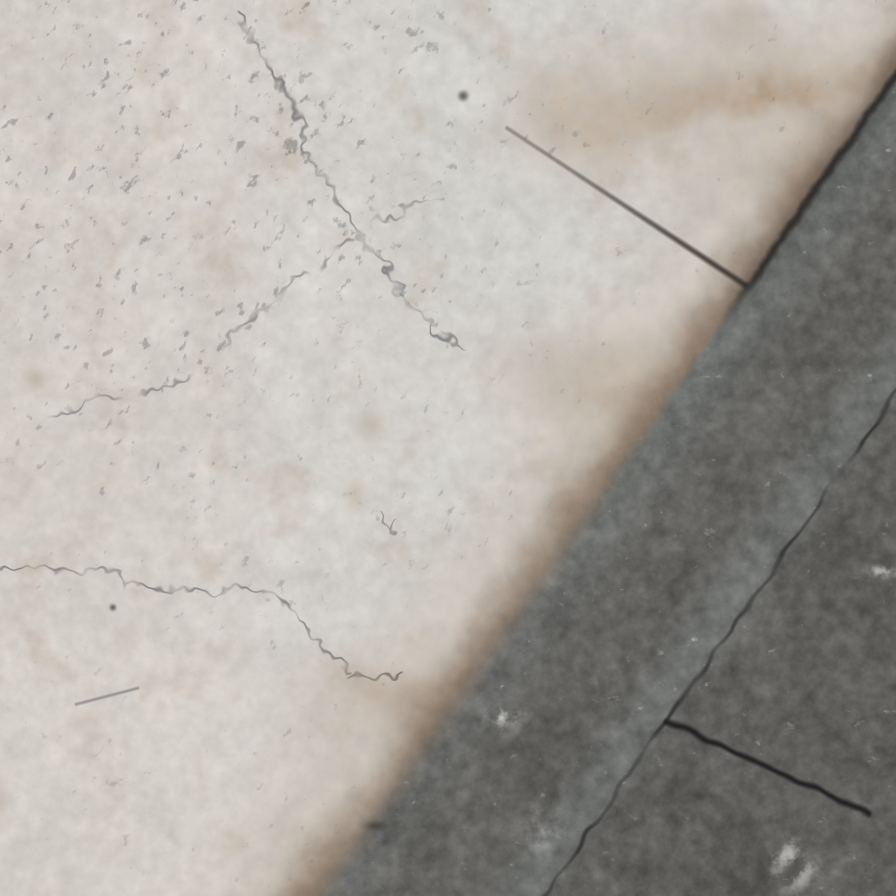
This texture is drawn by a WebGL 1 fragment shader. Its source:

```glsl
precision highp float;
// Weathered pale stone slab with fine cracks, meeting grey paving along a rust-stained diagonal edge.
uniform vec2 u_resolution;

vec2 gradient(vec2 cell) {
  vec3 h = fract(cell.xyx * vec3(0.1031, 0.1030, 0.0973));
  h += dot(h, h.yzx + 33.33);
  return fract((h.xx + h.yz) * h.zy) * 2.0 - 1.0;
}

float noise(vec2 p) {
  vec2 i = floor(p), f = fract(p), e = vec2(1.0, 0.0);
  vec2 u = f * f * f * (f * (f * 6.0 - 15.0) + 10.0);
  float low = mix(dot(gradient(i), f), dot(gradient(i + e), f - e), u.x);
  float high = mix(dot(gradient(i + e.yx), f - e.yx), dot(gradient(i + 1.0), f - 1.0), u.x);
  return mix(low, high, u.y);
}

float fbm(vec2 p) {
  float sum = 0.0, amp = 0.6;
  for (int i = 0; i < 4; i++) {
    sum += amp * noise(p);
    p = mat2(1.6, 1.2, -1.2, 1.6) * p + 7.3;
    amp *= 0.55;
  }
  return sum;
}

float segment(vec2 p, vec2 a, vec2 b) {
  vec2 ab = b - a;
  return length(p - a - ab * clamp(dot(p - a, ab) / dot(ab, ab), 0.0, 1.0));
}

float path(vec2 p, vec2 a, vec2 b, vec2 c, vec2 d, vec2 e) {
  return min(min(segment(p, a, b), segment(p, b, c)), min(segment(p, c, d), segment(p, d, e)));
}

float line(float dist, float width) {
  return 1.0 - smoothstep(0.0, width, dist);
}

float blob(vec2 p, vec2 center, vec2 radius) {
  vec2 q = (p - center) / radius;
  return exp(-dot(q, q));
}

float cracks(vec2 p) {
  vec2 q = p + 0.018 * vec2(noise(p * 32.0), noise(p * 32.0 + 19.0));
  q += 0.012 * vec2(noise(p * 90.0 + 5.0), noise(p * 90.0 + 41.0));
  float fall = path(q, vec2(0.267, 0.985), vec2(0.326, 0.883), vec2(0.345, 0.824), vec2(0.397, 0.746), vec2(0.456, 0.661));
  fall = min(fall, segment(q, vec2(0.456, 0.661), vec2(0.52, 0.603)));
  float low = path(q, vec2(0.0, 0.364), vec2(0.11, 0.366), vec2(0.17, 0.343), vec2(0.3, 0.338), vec2(0.39, 0.247));
  low = min(low, segment(q, vec2(0.39, 0.24), vec2(0.456, 0.247)));
  float branch = path(q, vec2(0.04, 0.534), vec2(0.24, 0.583), vec2(0.26, 0.63), vec2(0.397, 0.74), vec2(0.49, 0.78));
  float nick = min(segment(q, vec2(0.425, 0.42), vec2(0.437, 0.408)), segment(q, vec2(0.437, 0.408), vec2(0.448, 0.418)));
  nick = min(nick, segment(p, vec2(0.085, 0.214), vec2(0.154, 0.232)));
  float wear = smoothstep(-0.3, 0.25, noise(p * 38.0 + 3.0));
  float strong = max(line(fall, 0.0042), line(low, 0.004));
  return max(strong * (0.3 + 0.6 * wear), max(line(branch, 0.004) * wear * 0.75, line(nick, 0.003) * 0.7));
}

vec3 paleStone(vec2 p, float d) {
  float cloud = fbm(p * 7.0), grain = fbm(p * 60.0);
  vec3 col = mix(vec3(0.825, 0.803, 0.778), vec3(0.822, 0.816, 0.798), smoothstep(0.1, 0.6, p.x));
  col += 0.05 * cloud + 0.07 * grain + 0.06 * fbm(p * 24.0 + 50.0);
  col -= vec3(0.03, 0.045, 0.06) * smoothstep(0.05, 0.4, fbm(p * 14.0 + 8.0));
  // Scattered pits, denser toward the upper left
  float dense = smoothstep(0.2, 0.8, p.y) * smoothstep(0.75, 0.3, p.x);
  vec2 tilted = mat2(0.8, 0.6, -0.6, 0.8) * p;
  float pits = smoothstep(0.25, 0.48, fbm(tilted * vec2(85.0, 55.0) + 31.0) + 0.1 * dense + 0.3 * fbm(p * 11.0));
  col -= vec3(0.17, 0.165, 0.15) * pits * (0.5 + 0.5 * dense);
  col = mix(col, vec3(0.45, 0.44, 0.45), cracks(p) * 0.85);
  // Ochre marks and dark specks
  float ochre = blob(p, vec2(0.414, 0.525), vec2(0.016)) + blob(p, vec2(0.397, 0.447), vec2(0.011, 0.018)) + blob(p, vec2(0.04, 0.577), vec2(0.012));
  col -= vec3(0.09, 0.11, 0.14) * ochre * (0.7 + grain);
  float speck = max(line(length(p - vec2(0.126, 0.322)), 0.006), line(length(p - vec2(0.517, 0.893)), 0.009));
  col = mix(col, vec3(0.3), speck * 0.8);
  // Rust stains: broad patches with a tide line, then the band beside the edge
  vec2 w = p + 0.05 * vec2(fbm(p * 8.0 + 2.0), fbm(p * 8.0 + 12.0));
  float shore = 0.825 + 0.055 * smoothstep(0.69, 0.78, w.x);
  float tide = blob(w, vec2(0.82, 0.875), vec2(0.13, 0.07)) * smoothstep(-0.02, 0.012, w.y - shore);
  float rust = 0.7 * tide + 0.3 * blob(w, vec2(0.8, 0.86), vec2(0.15, 0.09)) + 0.5 * blob(w, vec2(0.64, 0.87), vec2(0.07, 0.06));
  rust += 0.4 * blob(w, vec2(0.65, 0.575), vec2(0.1, 0.07)) + 0.35 * blob(w, vec2(0.42, 0.23), vec2(0.08, 0.035));
  rust += 0.35 * blob(w, vec2(0.81, 0.99), vec2(0.04)) + 0.35 * smoothstep(-0.17, -0.02, d);
  col -= vec3(0.10, 0.16, 0.21) * rust * (1.0 + 0.8 * grain);
  float band = smoothstep(-0.062, 0.002, d + 0.035 * fbm(p * 11.0));
  col = mix(col, vec3(0.5, 0.425, 0.36) + 0.08 * grain, band * 0.85);
  // Joint across the slab, darkening toward the edge
  float along = smoothstep(0.566, 0.833, p.x);
  float joint = line(segment(p, vec2(0.566, 0.857), vec2(0.833, 0.681)), 0.004 + 0.002 * along);
  return mix(col, vec3(0.24, 0.21, 0.2), joint * (0.4 + 0.5 * along));
}

vec3 darkPaving(vec2 p, float d, float t) {
  float grain = fbm(p * 58.0 + 17.0);
  vec3 col = vec3(0.388, 0.382, 0.372) + 0.09 * fbm(p * 9.0 + 4.0) + 0.14 * grain + 0.08 * fbm(p * 24.0);
  float bluish = smoothstep(0.085, 0.01, d) * (0.5 + 0.5 * smoothstep(0.2, 0.8, t)) + 0.9 * exp(-pow((d - 0.182) / 0.027, 2.0));
  col += vec3(0.045, 0.063, 0.063) * bluish - 0.015 * smoothstep(0.2, 0.21, d);
  // Light mineral flecks and worn patches
  col += 0.16 * smoothstep(0.25, 0.5, fbm(p * vec2(55.0, 75.0) + 60.0));
  float worn = blob(p, vec2(0.56, 0.2), vec2(0.022, 0.015)) + blob(p, vec2(0.885, 0.035), vec2(0.025, 0.03));
  worn += blob(p, vec2(0.985, 0.362), vec2(0.022, 0.007)) + 0.6 * blob(p, vec2(0.605, 0.075), vec2(0.025));
  col += 0.4 * worn * smoothstep(-0.2, 0.35, fbm(p * 45.0 + 9.0));
  // Broken joint parallel to the edge, then the crossing joint
  float parallel = line(abs(d - 0.204 + 0.008 * noise(p * 35.0)), 0.0045);
  col = mix(col, vec3(0.2), parallel * clamp(0.6 + 1.2 * noise(p * 22.0), 0.1, 0.9));
  float crossing = segment(p + 0.003 * noise(p * 40.0), vec2(0.745, 0.195), vec2(0.97, 0.092));
  return mix(col, vec3(0.13, 0.12, 0.13), line(crossing, 0.006) * 0.95);
}

void main() {
  vec2 p = gl_FragCoord.xy / u_resolution;
  vec2 fromEdge = p - vec2(0.358, 0.0);
  float d = dot(fromEdge, vec2(0.819, -0.574)), t = dot(fromEdge, vec2(0.574, 0.819));
  // Soft, dirty border below; crisp shadowed border above
  float ragged = d + 0.008 * fbm(p * 22.0), softness = mix(0.018, 0.005, smoothstep(0.35, 0.85, t));
  vec3 col = mix(paleStone(p, d), darkPaving(p, d, t), smoothstep(-softness, softness, ragged));
  float shadow = smoothstep(0.76, 0.86, t) * (0.6 * line(abs(ragged), 0.008) + 0.25 * exp(-pow(d / 0.015, 2.0)));
  shadow += 0.5 * blob(p, vec2(0.42, 0.078), vec2(0.011, 0.005));
  gl_FragColor = vec4(clamp(mix(col, vec3(0.15, 0.14, 0.135), shadow), 0.0, 1.0), 1.0);
}
```
